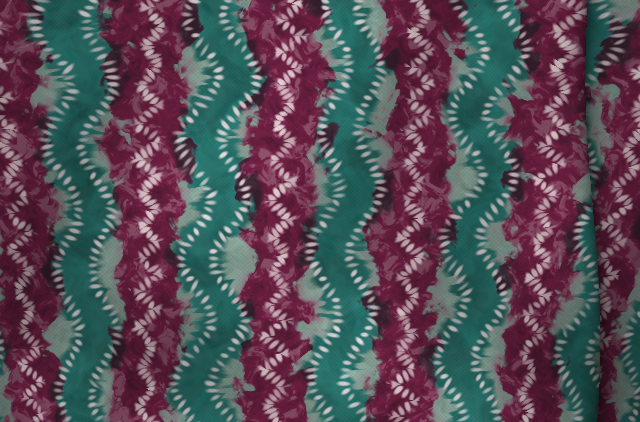
Reproduce this texture procedurally as a Shadertoy shader.

```glsl
// Stitch-resist dyed cloth: crimson bands with a zigzag of pale stitches alternate
// with wavy teal bands edged by two stitched lines. Bands come from a fanned stripe
// coordinate, dye edges from smooth cellular noise, folds from layered sines.

const float TAU = 6.2832;
const float BAND_PERIOD = 0.313;
const vec3 SAGE = vec3(0.49, 0.59, 0.55);
const vec3 TEAL = vec3(0.10, 0.37, 0.35);
const vec3 CRIMSON = vec3(0.39, 0.09, 0.22);
const vec3 MAUVE = vec3(0.53, 0.38, 0.44);
const vec3 DARK_DYE = vec3(0.15, 0.12, 0.15);
const vec3 THREAD_WHITE = vec3(0.86, 0.80, 0.81);

float hash(vec2 p) {
    return fract(sin(dot(p, vec2(41.3, 289.1))) * 4375.85);
}

// Smooth cellular noise: random cell values blended by distance
float cloud(vec2 p) {
    vec2 base = floor(p);
    float sum = 0.0, total = 0.0;
    for (int j = -1; j <= 1; j++)
    for (int i = -1; i <= 1; i++) {
        vec2 cell = base + vec2(i, j);
        vec2 toSeed = cell + vec2(hash(cell), hash(cell + 17.3)) - p;
        float weight = exp(-8.0 * dot(toSeed, toSeed));
        sum += weight * hash(cell + 5.1);
        total += weight;
    }
    return sum / total;
}

float blotch(vec2 p) {
    p += 0.25 * sin(p.yx * 2.3 + 1.7 * sin(p * 1.3));
    return 0.5 * cloud(p) + 0.3 * cloud(p * 2.1 + 7.0) + 0.2 * cloud(p * 4.7 + 3.0);
}

float inside(float dist, float blur) {
    return 1.0 - smoothstep(-blur, blur, dist);
}

// Sideways shape of the teal bands and of the crimson zigzag
float wave(float y, float id) {
    return 0.034 * cos(TAU * (y - 0.793 - 0.0256 * id) / 0.291)
         + 0.004 * sin(23.0 * y + 2.0 * id);
}

float zigzag(float y, float id) {
    float phase = TAU * y / 0.084 + 1.3 * id + 0.9 * sin(9.0 * y + 2.0 * id);
    float amplitude = 0.021 + 0.006 * sin(17.0 * y + 2.4 * id);
    return amplitude * 0.68 * asin(0.95 * sin(phase)) + 0.006 * sin(13.0 * y + id);
}

// Grains lying across a curve; offset is the sideways distance to it
float stitches(float offset, float y, float slope, float spacing, vec2 size, float id, float px) {
    float stretch = sqrt(1.0 + slope * slope);
    float t = (y + offset * slope / (stretch * stretch)) / spacing;
    float seed = hash(vec2(floor(t), id));
    float seed2 = hash(vec2(floor(t), id + 31.7));
    vec2 q = vec2((fract(t) - 0.5) * spacing * stretch, offset / stretch);
    q += vec2(q.y * (seed - 0.5) * 0.7, (seed2 - 0.5) * 0.007);
    size *= vec2(0.85 + 0.3 * seed2, 0.7 + 0.5 * seed);
    float dist = (length(q / size) - 1.0) * size.x;
    return inside(dist, 0.0013 + 0.6 * px) * (0.65 + 0.35 * seed2);
}

void mainImage(out vec4 fragColor, in vec2 fragCoord) {
    float px = 1.0 / iResolution.y;
    vec2 p = fragCoord * px;
    float side = fragCoord.x / iResolution.x - 0.5;

    // Overlapping fold near the right edge, then bands fanning out downwards
    float foldDist = p.x - 1.405 - 0.018 * sin(5.0 * p.y + 0.6);
    float folded = smoothstep(-px, px, foldDist);
    vec2 cloth = p + vec2(0.138 * step(0.0, foldDist), 0.0);
    cloth.x += 0.005 * sin(11.0 * p.y + 4.0 * p.x);
    float lean = -0.043 - 1.5 * side * side * side;
    float stripe = (cloth.x - (0.5 - p.y) * lean - 0.039) / BAND_PERIOD;
    float redId = floor(stripe + 0.5), tealId = floor(stripe);
    float redX = (stripe - redId) * BAND_PERIOD;
    float tealX = (stripe - tealId - 0.5) * BAND_PERIOD;
    float y = p.y, e = 0.002;

    // Offsets and slopes relative to the stitched curves
    float waveX = wave(y, tealId), zigX = zigzag(y, redId);
    float waveSlope = (wave(y + e, tealId) - wave(y - e, tealId)) / (2.0 * e);
    float zigSlope = (zigzag(y + e, redId) - zigzag(y - e, redId)) / (2.0 * e);
    float across = tealX - waveX;
    float halfGap = 0.043 + 0.005 * sin(8.0 * y + 2.0 * tealId);

    // Dye spread: broad blotches plus thin streaks pulled away from the stitches
    float stain = blotch(cloth * 13.0);
    float fine = blotch(cloth * 34.0 + 11.0);
    float streak = cloud(vec2((y + across * waveSlope * 0.6) * 62.0, cloth.x * 13.0));
    float tealEdge = abs(across) - halfGap - 0.002 - 0.046 * streak * (0.5 + stain);
    float redEdge = abs(redX) - 0.012 - 0.115 * stain - 0.04 * (fine - 0.3);
    float teal = inside(tealEdge, 0.012);
    float red = inside(redEdge, 0.009);
    float halo = inside(redEdge - 0.018, 0.025);

    vec3 color = SAGE * (0.86 + 0.28 * fine);
    color = mix(color, MAUVE, 0.6 * halo * smoothstep(0.3, 0.6, fine));
    color = mix(color, TEAL * (0.72 + 0.6 * stain), teal * (0.78 + 0.22 * fine));
    vec3 redDye = mix(CRIMSON * (0.65 + 0.75 * fine), MAUVE, 0.65 * smoothstep(0.56, 0.74, fine));
    color = mix(color, redDye, 0.94 * red);
    color = mix(color, DARK_DYE, 0.75 * teal * red);

    // Pale stitches: two mirrored lines on teal, one zigzag on crimson
    float lineX = abs(across) - halfGap;
    float flip = across < 0.0 ? -1.0 : 1.0;
    float tealStitch = stitches(lineX, y, waveSlope * flip, 0.0165, vec2(0.0048, 0.0115), tealId + 9.0 * flip, px);
    float redStitch = stitches(redX - zigX, y, zigSlope, 0.0105, vec2(0.0058, 0.0125), redId + 50.0, px);
    color = mix(color, THREAD_WHITE, 0.95 * max(tealStitch, redStitch));

    // Soft creases, darker lower corners, fold shadow and weave
    float crease = sin(7.0 * p.x + 5.0 * y + 2.0 * sin(4.0 * y)) + 0.6 * sin(13.0 * p.x - 9.0 * y + 1.5 * sin(6.0 * p.x));
    float light = 0.98 + 0.08 * crease - 0.9 * side * side * (1.2 - y);
    light *= 1.0 - 0.45 * exp(-abs(foldDist) * 45.0) - 0.12 * folded;
    light *= 1.0 + 0.03 * sin(p.x * 640.0) * sin(y * 640.0);
    fragColor = vec4(clamp(color * light, 0.0, 1.0), 1.0);
}
```
